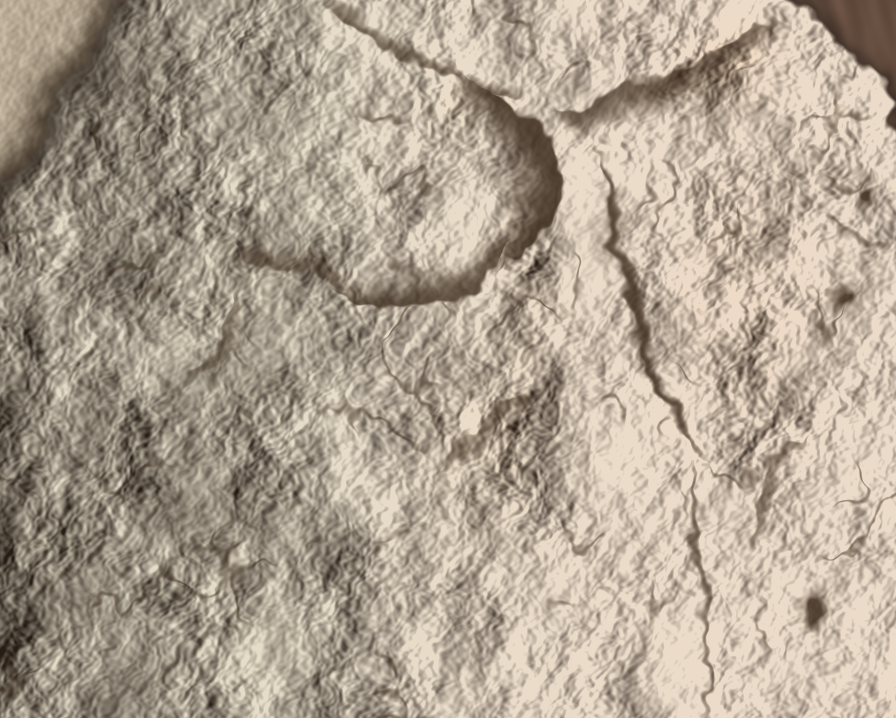
A Shadertoy shader for this texture:

```glsl
vec2 randomGradient(vec2 cell) {
    float h = fract(sin(dot(cell, vec2(127.1, 311.7))) * 43758.5);
    return vec2(cos(6.2832 * h), sin(6.2832 * h));
}

float gradientNoise(vec2 p) {
    vec2 i = floor(p), f = p - i;
    vec2 u = f * f * f * (f * (f * 6.0 - 15.0) + 10.0);
    vec2 e = vec2(0, 1);
    float low = mix(dot(randomGradient(i), f), dot(randomGradient(i + e.yx), f - e.yx), u.x);
    float high = mix(dot(randomGradient(i + e), f - e), dot(randomGradient(i + 1.0), f - 1.0), u.x);
    return 1.4 * mix(low, high, u.y);
}

// Slope of a rough surface towards the light, summed over scales
float relief(vec2 p) {
    vec2 u = vec2(0.8 * p.x - 0.6 * p.y, 0.6 * p.x + 0.8 * p.y) * vec2(1.0, 0.8);
    vec2 lightStep = vec2(0.27, 0.16);
    float slope = 0.0, scale = 8.0, weight = 0.14;
    for (int i = 0; i < 5; i++) {
        vec2 q = u * scale + float(i) * 17.3;
        slope += weight * (gradientNoise(q + lightStep) - gradientNoise(q - lightStep));
        scale *= 2.05;
        weight *= 1.15;
    }
    return slope;
}

// Crease along a quadratic curve, with a soft shadow on its left side
float fold(vec2 p, vec2 a, vec2 b, vec2 c, float softness) {
    float nearest = 9.0, along = 0.0, side = 0.0;
    vec2 start = a;
    for (int i = 1; i <= 12; i++) {
        float t = float(i) / 12.0;
        vec2 end = mix(mix(a, b, t), mix(b, c, t), t);
        vec2 dir = end - start, v = p - start;
        float h = clamp(dot(v, dir) / dot(dir, dir), 0.0, 1.0);
        float d = length(v - dir * h);
        if (d < nearest) {
            nearest = d;
            along = (float(i) - 1.0 + h) / 12.0;
            side = dir.x * v.y - dir.y * v.x;
        }
        start = end;
    }
    float taper = sqrt(max(sin(3.14159 * along), 0.0));
    float r = nearest / ((side > 0.0 ? softness : 0.005) * taper + 0.001);
    return min(1.0, 1.6 * taper) * exp(-pow(r, 2.5));
}

float blob(vec2 p, vec2 center, vec2 radius) {
    vec2 q = (p - center) / radius;
    return exp(-dot(q, q));
}

void mainImage(out vec4 fragColor, in vec2 fragCoord) {
    vec2 p = fragCoord / iResolution.y;
    vec2 w = p + 0.016 * vec2(gradientNoise(p * 13.0), gradientNoise(p * 13.0 + 40.0))
               + 0.009 * vec2(gradientNoise(p * 45.0), gradientNoise(p * 45.0 + 80.0));

    // Broad light, darker to the left, with a smooth valley and rough hollows
    float valley = blob(w, vec2(0.82, 0.65), vec2(0.035, 0.18));
    float hollow = blob(w, vec2(1.04, 0.59), vec2(0.1, 0.2))
                 + 0.8 * blob(w, vec2(0.69, 0.38), vec2(0.08, 0.12))
                 + 0.7 * blob(w, vec2(0.74, 0.58), vec2(0.05, 0.1))
                 + 0.6 * blob(w, vec2(0.38, 0.63), vec2(0.07, 0.03))
                 + 0.9 * blob(w, vec2(0.63, 0.85), vec2(0.03, 0.03))
                 + 1.9 * blob(w, vec2(1.01, 0.91), vec2(0.07, 0.055));
    float tone = mix(0.47, 0.99, smoothstep(-0.1, 1.1, p.x));
    tone += 0.17 * gradientNoise(w * 5.0) + 0.12 * gradientNoise(w * vec2(15.0, 11.0) + 9.0);
    tone += 0.12 * valley - 0.22 * hollow;
    tone += 0.1 * blob(p, vec2(0.45, 0.85), vec2(0.25, 0.2));
    tone -= 0.4 * blob(w, vec2(0.0, 0.2), vec2(0.05, 0.2));

    // Grain, stronger in some patches
    float patchiness = 1.0 + 0.5 * gradientNoise(p * 9.0 + 60.0);
    float roughness = (patchiness + 0.4 * hollow) * (1.0 - 0.4 * valley);
    tone += roughness * relief(p + 0.4 * (w - p));

    // Small scattered cracks
    float crackLine = abs(gradientNoise(w * vec2(15.0, 12.0) + 5.0));
    float crackPatch = smoothstep(0.1, 0.45, gradientNoise(p * 8.0 + 31.0));
    float shadow = 0.6 * crackPatch * (1.0 - smoothstep(0.0, 0.1, crackLine));

    // Curled fold and its tails
    shadow = max(shadow, fold(w, vec2(0.69, 0.62), vec2(0.9, 0.78), vec2(0.61, 0.91), 0.056));
    shadow = max(shadow, 0.9 * fold(w, vec2(0.46, 0.6), vec2(0.64, 0.51), vec2(0.725, 0.7), 0.034));
    shadow = max(shadow, 0.75 * fold(w, vec2(0.45, 1.01), vec2(0.56, 0.88), vec2(0.74, 0.87), 0.015));
    shadow = max(shadow, 0.6 * fold(w, vec2(0.32, 0.65), vec2(0.41, 0.63), vec2(0.56, 0.57), 0.02));
    shadow = max(shadow, 0.85 * fold(w, vec2(1.09, 0.975), vec2(0.885, 0.862), vec2(0.77, 0.845), 0.038));

    // Long split and short gashes
    shadow = max(shadow, 0.95 * fold(w, vec2(0.84, 0.8), vec2(0.85, 0.54), vec2(0.98, 0.35), 0.009));
    shadow = max(shadow, 0.7 * fold(w, vec2(0.96, 0.36), vec2(0.985, 0.2), vec2(0.985, -0.02), 0.004));
    shadow = max(shadow, 0.7 * fold(w, vec2(0.335, 0.6), vec2(0.32, 0.51), vec2(0.25, 0.46), 0.02));
    shadow = max(shadow, 0.6 * fold(w, vec2(0.75, 0.45), vec2(0.68, 0.43), vec2(0.62, 0.35), 0.014));
    shadow = max(shadow, 0.7 * fold(w, vec2(1.12, 0.4), vec2(1.06, 0.36), vec2(1.04, 0.23), 0.016));

    // Pits
    float pits = blob(w, vec2(1.13, 0.148), vec2(0.016, 0.02)) + blob(w, vec2(1.205, 0.723), vec2(0.012))
               + 0.8 * blob(w, vec2(1.175, 0.58), vec2(0.022, 0.014));
    shadow = max(shadow, min(1.5 * pits, 1.0));
    tone *= 1.0 - 0.87 * shadow;

    // Neighbouring mound behind a dark gap, upper left
    float beyond = dot(w - vec2(0.09, 0.855), vec2(-0.85, 0.53));
    float mound = 0.85 - 0.5 * exp(-beyond / 0.06) + 0.35 * relief(p);
    tone = mix(tone, mound, smoothstep(0.0, 0.02, beyond));
    tone *= 1.0 - 0.7 * exp(-pow((beyond - 0.012) / 0.025, 2.0));

    vec3 color = mix(vec3(0.23, 0.19, 0.16), vec3(0.87, 0.82, 0.76), clamp(tone, -0.12, 1.07));
    color *= mix(vec3(0.98, 1.0, 0.98), vec3(1.01, 0.995, 0.985), smoothstep(0.2, 1.0, p.x));
    color += vec3(0.02, 0.0, -0.02) * min(shadow + 0.5 * hollow + smoothstep(0.0, 0.03, beyond), 1.0);

    // Wooden table, upper right
    float rim = length(max(w - vec2(0.93, 0.7), 0.0)) - 0.342;
    float woodGrain = gradientNoise(vec2(p.x * 45.0 + p.y * 12.0, p.y * 6.0));
    vec3 wood = vec3(0.43, 0.33, 0.27) * (0.9 + 0.2 * woodGrain) * (1.0 - 0.4 * exp(-max(rim, 0.0) / 0.015));
    color = mix(color, wood, smoothstep(-0.003, 0.005, rim));

    fragColor = vec4(color, 1.0);
}
```
